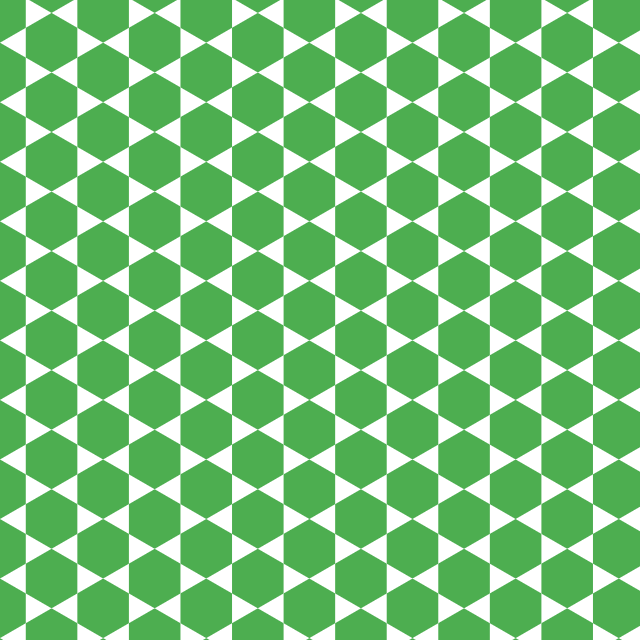
Write a WebGL 2 fragment shader that draws this pattern.

```glsl
#version 300 es
precision highp float;

uniform vec2 u_resolution;
out vec4 fragColor;

const vec3 GREEN = vec3(0.302, 0.682, 0.314);
const vec3 WHITE = vec3(1.0);

const float HEX_HEIGHT = 0.09303;                  // corner to corner, vertical
const float HEX_WIDTH = HEX_HEIGHT * 0.8660254;    // flat to flat, horizontal
const vec2 HEX_CENTER = vec2(0.0, 0.0495);         // center of one hexagon

// Signed square wave along a direction, flipping at evenly spaced lines
float stripeSign(vec2 p, vec2 direction, float spacing, float pixel) {
    float phase = dot(p, direction) / spacing;
    float edge = 0.5 - abs(fract(phase * 0.5 + 0.5) * 2.0 - 1.0);
    return clamp(2.0 * edge * spacing / pixel, -1.0, 1.0);
}

// Three crossed stripe families: 1 in the hexagons, 0 in the triangles
float hexagonMask(vec2 p, float spacing, float pixel) {
    float parity = 1.0;
    for (int i = 0; i < 3; i++) {
        float angle = radians(60.0) * float(i);
        parity *= stripeSign(p, vec2(cos(angle), sin(angle)), spacing, pixel);
    }
    return 0.5 + 0.5 * parity;
}

void main() {
    float canvasSize = min(u_resolution.x, u_resolution.y);
    vec2 p = gl_FragCoord.xy / canvasSize - HEX_CENTER;
    float mask = hexagonMask(p, HEX_WIDTH, 1.0 / canvasSize);
    fragColor = vec4(mix(WHITE, GREEN, mask), 1.0);
}
```
